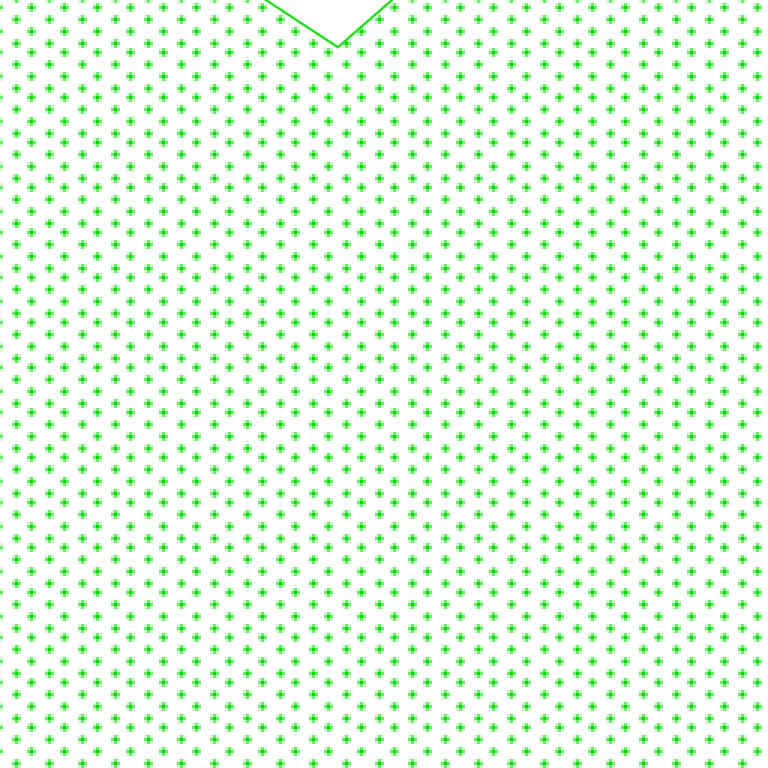
Reproduce this pattern procedurally as a Shadertoy shader.

```glsl
const vec3 GREEN = vec3(0.01, 0.86, 0.0);

// Antialiased step: 0 below the edge, 1 above it
float softStep(float edge, float d, float px) {
    return clamp((d - edge) / px + 0.5, 0.0, 1.0);
}

// Soft square dot: solid core, paler sides, palest corners
float dotInk(vec2 offset, float px) {
    vec2 d = abs(offset);
    float falloff = softStep(1.0, d.x, px) + softStep(1.0, d.y, px);
    float inside = 1.0 - softStep(3.0, max(d.x, d.y), px);
    return inside * (1.0 - 0.42 * falloff);
}

// Two staggered columns of two dots in each repeating cell
float dotField(vec2 p, float px) {
    vec2 cell = vec2(22.0, 30.0);
    float ink = 0.0;
    for (int i = 0; i < 4; i++) {
        float column = float(i % 2);
        float row = float(i / 2);
        vec2 center = vec2(11.0 + 10.0 * column, 13.0 - 8.0 * column + 16.0 * row);
        vec2 offset = (fract((p - center) / cell + 0.5) - 0.5) * cell;
        ink = max(ink, dotInk(offset, px));
    }
    return ink;
}

// Signed distance to a wedge opening upward from its tip
float wedgeDistance(vec2 p) {
    vec2 q = p - vec2(225.3, 31.5);
    return max(dot(q, normalize(vec2(-0.656, 1.0))),
               dot(q, normalize(vec2(0.875, 1.0))));
}

void mainImage(out vec4 fragColor, in vec2 fragCoord) {
    // Canvas is 512 units high, measured down from the top left
    float px = 512.0 / iResolution.y;
    vec2 p = vec2(fragCoord.x, iResolution.y - fragCoord.y) * px;

    // Blank wedge with a thin outline over the dots
    float wedge = wedgeDistance(p);
    float ink = dotField(p, px) * softStep(0.0, wedge, px);
    float outline = 1.0 - softStep(0.8, abs(wedge), px);
    ink = max(ink, 0.9 * outline);

    fragColor = vec4(mix(vec3(1.0), GREEN, ink), 1.0);
}
```
